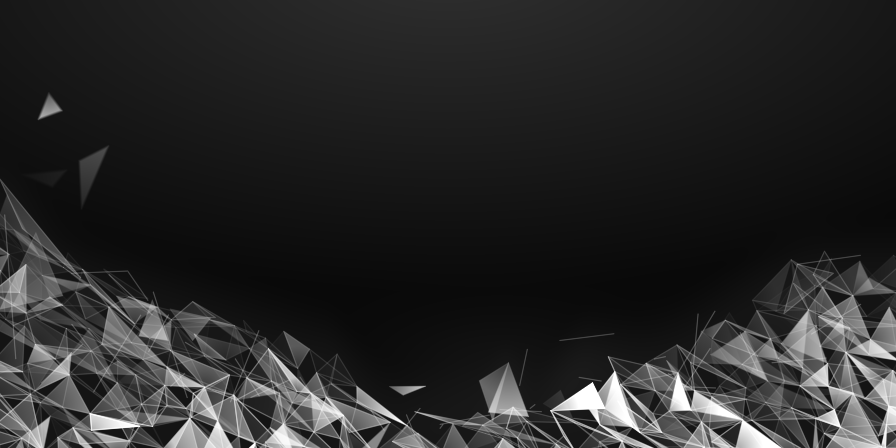
This background is drawn by a WebGL 2 fragment shader. Its source:

```glsl
#version 300 es
precision highp float;
// Dark studio backdrop with a valley of translucent, wire-edged shards.
// Each point of a jittered lattice spawns triangles; those below a skyline
// curve are screen-blended, with loose threads and shards on top.
uniform vec2 u_resolution;
out vec4 fragColor;

const float CELL = 0.05;

vec2 hash2(vec2 p) {
    vec3 q = fract(p.xyx * vec3(0.1031, 0.1030, 0.0973) + 0.37);
    q += dot(q, q.yzx + 33.33);
    return fract((q.xx + q.yz) * q.zy);
}

// Height of the shard field: high at both sides, a small peak in the valley
float skyline(float x) {
    x = clamp(x, 0.0, 2.0);
    float left = (0.375 - 0.32 * x) * (1.0 - smoothstep(0.72, 0.9, x)) + 0.1 * exp(-x * x * 90.0);
    float right = smoothstep(1.18, 1.32, x) * (0.13 + 0.2 * smoothstep(1.4, 1.85, x));
    return 0.085 + left + right + 0.05 * exp(-pow((x - 1.13) / 0.04, 2.0));
}

// Lattice point moved by its own jitter
vec2 meshVertex(vec2 id) { return CELL * (id + (hash2(id + 40.0) - 0.5) * 0.95); }

float segmentDistance(vec2 p, vec2 a, vec2 b) {
    vec2 e = b - a;
    return length(p - a - e * clamp(dot(p - a, e) / dot(e, e), 0.0, 1.0));
}

float cross2(vec2 a, vec2 b) { return a.x * b.y - a.y * b.x; }

// Signed distance to a triangle, negative inside
float triangleDistance(vec2 p, vec2 a, vec2 b, vec2 c) {
    float d = min(segmentDistance(p, a, b), min(segmentDistance(p, b, c), segmentDistance(p, c, a)));
    float turn = cross2(b - a, c - a) < 0.0 ? -1.0 : 1.0;
    float side = min(cross2(b - a, p - a) * turn, min(cross2(c - b, p - b) * turn, cross2(a - c, p - c) * turn));
    return side > 0.0 ? -d : d;
}

float screen(float base, float light) { return base + (1.0 - base) * clamp(light, 0.0, 1.0); }

// Light of one shard: a fill fading towards corner a, and a thin bright rim
float shard(vec2 p, vec2 a, vec2 b, vec2 c, float fill, float rim, float blur) {
    float d = triangleDistance(p, a, b, c);
    float fade = mix(0.4, 1.0, clamp(length(p - a) / length(b - a), 0.0, 1.0));
    float inside = 1.0 - smoothstep(-blur, blur, d);
    return fill * fade * inside + rim * (1.0 - smoothstep(0.0, blur * 1.2, abs(d)));
}

float shardField(vec2 p, float tone, float pixel) {
    vec2 home = floor(p / CELL + 0.5);
    for (int i = -3; i <= 2; i++) {
        for (int j = -2; j <= 2; j++) {
            vec2 id = home + vec2(float(i), float(j));
            vec2 a = meshVertex(id);
            float clump = 0.45 + 1.1 * hash2(floor(id / 2.0) + 61.0).x;
            for (int layer = 0; layer < 2; layer++) {
                vec2 r = hash2(id + float(layer) * 71.0 + 13.0);
                vec2 s = hash2(id + float(layer) * 29.0 + 97.0);
                vec2 b = meshVertex(id + vec2(1.0 + floor(r.x * 2.0), -floor(r.y * 2.0)));
                vec2 c = meshVertex(id + vec2(floor(s.x * 3.0) - 1.0, 1.0));
                vec2 low = min(a, min(b, c)) - 2.0 * pixel;
                vec2 high = max(a, max(b, c)) + 2.0 * pixel;
                if (any(lessThan(p, low)) || any(greaterThan(p, high))) continue;
                // Shards that would poke out of the skyline are left out
                if (c.y > skyline(c.x) * 1.06 || a.y > skyline(a.x) || b.y > skyline(b.x)) continue;
                float depth = clump * mix(1.5, 0.65, smoothstep(0.05, 0.25, a.y));
                float fill = (0.05 + 0.75 * s.y * s.y * s.y) * depth;
                tone = screen(tone, shard(p, a, b, c, fill, 0.25 * fract(r.x * 7.0) * depth, pixel));
            }
        }
    }
    return tone;
}

void main() {
    vec2 p = gl_FragCoord.xy / u_resolution.y;
    p.x *= 2.0 * u_resolution.y / u_resolution.x;
    float pixel = 1.0 / u_resolution.y;

    // Overhead glow and a low haze over the valley
    float tone = max(0.035, 0.193 - 0.21 * length((p - vec2(1.0, 1.1)) * vec2(0.48, 1.0)));
    float height = skyline(p.x);
    tone += 0.045 * (1.0 - smoothstep(height - 0.06, height + 0.12, p.y));
    vec2 glow = (p - vec2(1.12, 0.17)) * vec2(4.0, 8.0);
    tone += 0.04 * exp(-dot(glow, glow));

    if (p.y < 0.65) {
        tone = shardField(p, tone, pixel);
        // Loose threads between distant points of the field
        for (int i = 0; i < 36; i++) {
            vec2 r = hash2(vec2(float(i), 5.0));
            vec2 s = hash2(vec2(float(i), 19.0)) - 0.5;
            vec2 a = vec2(2.0 * r.x, skyline(2.0 * r.x) * (0.3 + 0.75 * r.y));
            float endX = a.x + 0.25 * s.x;
            vec2 b = vec2(endX, skyline(endX) * (0.65 + 0.9 * s.y));
            float d = segmentDistance(p, a, b);
            tone = screen(tone, 0.25 * (1.0 - smoothstep(0.0, 1.2 * pixel, d)));
        }
        // Threads rising off both slopes
        float d = min(segmentDistance(p, vec2(0.16, 0.39), vec2(0.285, 0.395)), segmentDistance(p, vec2(0.285, 0.395), vec2(0.33, 0.33)));
        d = min(d, min(segmentDistance(p, vec2(1.25, 0.24), vec2(1.37, 0.255)), segmentDistance(p, vec2(1.177, 0.22), vec2(1.16, 0.14))));
        d = min(d, segmentDistance(p, vec2(1.78, 0.41), vec2(1.92, 0.43)));
        tone = screen(tone, 0.22 * (1.0 - smoothstep(0.0, 1.2 * pixel, d)));
        // Left spire, valley peak, right crest and a sliver
        tone = screen(tone, shard(p, vec2(0.0, 0.6), vec2(0.18, 0.38), vec2(0.05, 0.49), 0.3, 0.2, pixel));
        tone = screen(tone, shard(p, vec2(0.08, 0.48), vec2(0.0, 0.31), vec2(0.14, 0.34), 0.3, 0.1, pixel));
        tone = screen(tone, shard(p, vec2(0.34, 0.33), vec2(0.31, 0.25), vec2(0.375, 0.24), 0.5, 0.1, pixel));
        tone = screen(tone, shard(p, vec2(0.38, 0.31), vec2(0.47, 0.29), vec2(0.43, 0.24), 0.3, 0.1, pixel));
        tone = screen(tone, shard(p, vec2(1.135, 0.19), vec2(1.07, 0.15), vec2(1.1, 0.06), 0.35, 0.1, pixel));
        tone = screen(tone, shard(p, vec2(1.135, 0.19), vec2(1.09, 0.08), vec2(1.18, 0.07), 0.65, 0.1, pixel));
        tone = screen(tone, shard(p, vec2(1.78, 0.41), vec2(1.86, 0.39), vec2(1.75, 0.3), 0.12, 0.2, pixel));
        tone = screen(tone, shard(p, vec2(0.87, 0.137), vec2(0.95, 0.138), vec2(0.9, 0.118), 0.8, 0.1, pixel));
    }

    // Soft shards drifting above the left slope
    tone = screen(tone, shard(p, vec2(0.109, 0.792), vec2(0.086, 0.734), vec2(0.138, 0.753), 0.7, 0.0, 0.004));
    tone = screen(tone, shard(p, vec2(0.182, 0.534), vec2(0.242, 0.674), vec2(0.177, 0.641), 0.25, 0.0, 0.004));
    tone = screen(tone, shard(p, vec2(0.05, 0.61), vec2(0.148, 0.62), vec2(0.117, 0.583), 0.07, 0.0, 0.005));
    fragColor = vec4(vec3(tone), 1.0);
}
```
